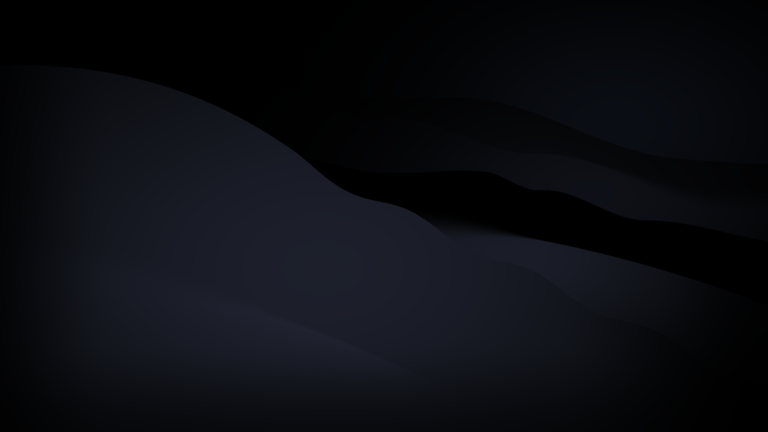
Give the GLSL for this background, as a WebGL 1 fragment shader.

```glsl
precision highp float;

uniform vec2 u_resolution;

#define EDGE 0.0022
#define SLATE vec3(0.112, 0.125, 0.170)
#define MIST vec3(0.057, 0.064, 0.090)
#define SKY vec3(0.040, 0.052, 0.076)
#define SHADE vec3(0.024, 0.027, 0.036)
#define FOLD_LIGHT 0.16
#define BASE_FADE 0.52

// Soft elliptical light
float glow(vec2 p, vec2 center, vec2 radius) {
  vec2 d = (p - center) / radius;
  return exp(-dot(d, d));
}

// Coverage of everything beneath an edge; y runs downward
float beneath(float y, float edge, float softness) {
  return smoothstep(-softness, softness, y - edge);
}

// Ridge heights, measured from the top of the canvas
float farRidge(float x) {
  return 0.226 + 0.14 * smoothstep(0.60, 0.89, x)
    + 0.014 * smoothstep(0.85, 1.0, x);
}

float mistRidge(float x) {
  return 0.20 + 0.075 * smoothstep(0.33, 0.50, x)
    + 0.08 * smoothstep(0.52, 0.69, x)
    + 0.11 * smoothstep(0.70, 0.95, x);
}

float valleyRidge(float x) {
  return 0.36 + 0.04 * smoothstep(0.37, 0.50, x)
    - 0.005 * glow(vec2(x, 0.0), vec2(0.60, 0.0), vec2(0.04))
    + 0.04 * smoothstep(0.63, 0.70, x)
    + 0.07 * smoothstep(0.71, 0.84, x)
    + 0.06 * smoothstep(0.84, 1.06, x);
}

float middleRidge(float x) {
  float d = x - 0.573;
  return 0.521 + 0.193 * d + 0.573 * d * d;
}

float frontRidge(float x) {
  float shoulder = 0.15 + 2.0 * pow(x, 2.4);
  float slope = 0.411 + 0.867 * (x - 0.43) + 0.013 * sin(39.3 * (x - 0.574));
  return mix(shoulder, slope, smoothstep(0.38, 0.43, x));
}

float foldRidge(float x) {
  return 0.60 + 0.746 * pow(x, 1.69);
}

// Lit front hill with a soft fold across its lower half
vec3 frontHill(vec2 p) {
  float light = glow(p, vec2(0.42, 0.62), vec2(0.50, 0.60));
  light *= smoothstep(-0.08, 0.15, p.x);
  light *= 1.0 - smoothstep(0.72, 1.02, p.x);
  light *= 1.0 - BASE_FADE * smoothstep(0.78, 1.02, p.y);

  float depth = p.y - foldRidge(p.x);
  float softness = mix(0.07, 0.005, smoothstep(0.12, 0.42, p.x));
  float lit = beneath(depth, 0.0, softness) * exp(-max(depth, 0.0) / 0.10);
  float fade = 1.0 - smoothstep(0.45, 0.66, p.x);
  return SLATE * light * (1.0 + FOLD_LIGHT * lit * fade);
}

void main() {
  vec2 p = gl_FragCoord.xy / u_resolution;
  p.y = 1.0 - p.y;

  // Night sky and distant ridges
  vec3 color = SKY * glow(p, vec2(0.80, 0.29), vec2(0.23, 0.27));
  float farLight = glow(p, vec2(0.76, 0.36), vec2(0.24, 0.24));
  float farDepth = max(p.y - farRidge(p.x), 0.0);
  vec3 farColor = SHADE * farLight * (1.0 + 4.0 * farDepth);
  color = mix(color, farColor, beneath(p.y, farRidge(p.x), EDGE));

  vec3 mist = MIST * glow(p, vec2(0.77, 0.45), vec2(0.25, 0.24));
  float mistSoftness = mix(EDGE, 0.03, smoothstep(0.75, 0.95, p.x));
  color = mix(color, mist, beneath(p.y, mistRidge(p.x), mistSoftness));

  // Black valley
  color *= 1.0 - beneath(p.y, valleyRidge(p.x), EDGE);

  // Middle slope, emerging softly from the valley
  float softness = mix(0.035, EDGE, smoothstep(0.57, 0.71, p.x));
  vec3 middle = SLATE * 0.92 * glow(p, vec2(0.67, 0.60), vec2(0.26, 0.24));
  middle *= 1.0 - 0.6 * smoothstep(0.85, 1.0, p.x);
  color = mix(color, middle, beneath(p.y, middleRidge(p.x), softness));

  color = mix(color, frontHill(p), beneath(p.y, frontRidge(p.x), EDGE));
  gl_FragColor = vec4(color, 1.0);
}
```
